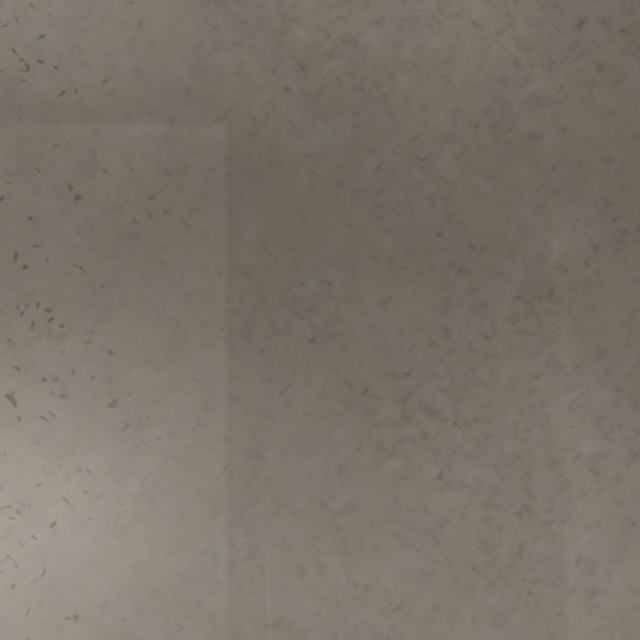
Give the GLSL for this texture, as a Shadertoy shader.

```glsl
// Worn grey-brown stone slab with faint panel seams, a soft glow and clustered dark mottling.

vec3 hash3(vec2 cell) {
    vec3 h = fract(vec3(cell.xyx) * vec3(0.1031, 0.1030, 0.0973));
    h += dot(h, h.yxz + 33.33);
    return fract((h.xxy + h.yzz) * h.zyx);
}

// Cellular noise: soft elongated grains, one at most per cell
float grains(vec2 p, float share, float stretch) {
    vec2 cell = floor(p);
    float sum = 0.0;
    for (int j = -1; j <= 1; j++)
    for (int i = -1; i <= 1; i++) {
        vec2 id = cell + vec2(i, j);
        vec3 rnd = hash3(id);
        vec3 kind = hash3(id + 71.7);
        float angle = (rnd.z - 0.5) * 2.6;
        vec2 d = p - id - rnd.xy;
        d = vec2(d.x * cos(angle) + d.y * sin(angle), d.y * cos(angle) - d.x * sin(angle));
        d *= vec2(2.1, 2.1 * stretch) * (0.85 + 0.5 * kind.y);
        sum += smoothstep(0.0, 0.12, share - kind.x) * (0.4 + 0.6 * kind.z) * exp(-dot(d, d));
    }
    return sum;
}

// Layered sines: broad uneven clouds
float clouds(vec2 p) {
    float sum = 0.0, amp = 0.5;
    for (int i = 0; i < 4; i++) {
        p += 0.7 * sin(p.yx * 1.3 + float(i) * 2.1);
        sum += amp * sin(p.x + 1.7) * sin(p.y + 0.6);
        p = mat2(0.8, 0.6, -0.6, 0.8) * p * 1.8;
        amp *= 0.6;
    }
    return sum;
}

float glow(vec2 uv, vec2 centre, vec2 radius) {
    vec2 d = (uv - centre) / radius;
    return exp(-dot(d, d));
}

void mainImage(out vec4 fragColor, in vec2 fragCoord) {
    vec2 uv = fragCoord / iResolution.xy;
    vec2 warped = uv + 0.005 * vec2(sin(uv.y * 83.0 + uv.x * 31.0), sin(uv.x * 97.0 - uv.y * 23.0))
                + 0.002 * vec2(sin(uv.y * 271.0 - uv.x * 90.0), sin(uv.x * 247.0 + uv.y * 110.0));

    // Broad lighting
    float tone = 0.432 + 0.07 * smoothstep(0.6, 0.05, uv.y);
    tone += 0.125 * glow(uv, vec2(0.0, 0.21), vec2(0.28, 0.27));
    tone += 0.085 * glow(uv, vec2(0.0, 1.0), vec2(0.28, 0.17));
    tone += 0.032 * glow(uv, vec2(0.6, 1.0), vec2(0.3, 0.17));
    tone -= 0.018 * glow(uv, vec2(0.53, 0.66), vec2(0.25, 0.15));
    tone -= 0.014 * glow(uv, vec2(1.0, 0.65), vec2(0.12, 0.3));
    tone += 0.014 * clouds(uv * 11.0);

    // Panels, seams and a scuffed patch
    float panel = smoothstep(0.36, 0.346, uv.x) * smoothstep(0.814, 0.796, uv.y);
    tone += 0.02 * panel;
    tone += 0.008 * panel * smoothstep(0.022, 0.0, abs(uv.y - 0.803)) * smoothstep(0.05, 0.2, uv.x);
    tone += 0.006 * panel * smoothstep(0.335, 0.348, uv.x);
    float seamX = 0.89 - 0.045 * uv.y;
    tone += 0.013 * smoothstep(seamX - 0.008, seamX + 0.008, uv.x) * smoothstep(0.75, 0.6, uv.y)
          * smoothstep(1.05, 0.88, uv.x);
    tone += 0.022 * smoothstep(0.005, 0.0, abs(uv.x - 0.422 + 0.03 * uv.y)) * smoothstep(0.18, 0.04, uv.y);
    vec2 scuff = mat2(0.8, -0.6, 0.6, 0.8) * (warped - vec2(0.885, 0.635));
    tone += 0.024 * glow(scuff, vec2(0.0), vec2(0.06, 0.03));

    // Mottled grain in clusters, strongest at the lower right and along the top
    float cluster = clamp(0.5 + 0.9 * clouds(uv * 17.0 + 8.0), 0.0, 1.0);
    float rough = 0.5 + 0.5 * glow(uv, vec2(0.78, 0.3), vec2(0.28, 0.25))
                + 0.5 * glow(uv, vec2(0.65, 1.0), vec2(0.4, 0.17));
    float blotch = grains(warped * 30.0, 0.65, 1.3) - 0.4;
    float mottle = grains(warped * 56.0 + 13.0, 0.35 + 0.5 * cluster, 1.6) - 0.35;
    float speck = grains(warped * 88.0 + 29.0, 0.3 + 0.4 * cluster, 1.4) - 0.25;
    float pale = grains(warped * 36.0 + 47.0, 0.45, 1.2) - 0.25;
    tone += rough * (0.024 * pale - 0.016 * blotch - 0.040 * mottle - 0.018 * speck);

    // Soft dark flecks, densest near the left edge
    float density = 0.06 + 0.16 * cluster + 0.34 * glow(uv, vec2(0.0, 0.35), vec2(0.18, 0.28))
                  + 0.28 * glow(uv, vec2(0.0, 0.95), vec2(0.14, 0.13));
    float fleck = smoothstep(0.2, 0.9, grains(warped * 56.0 + 91.0, density, 1.8));
    tone -= fleck * mix(0.04, 0.10, smoothstep(0.3, 0.02, uv.x));

    // Warm stone colour with greenish grey and reddish brown patches
    float tint = 0.9 * clouds(uv * 23.0 + 4.0) + 0.7 * pale + 0.5 * mottle + 0.4 * fleck;
    vec3 color = tone - vec3(0.0, 0.03, 0.07);
    color += 0.011 * tint * vec3(-1.0, 0.3, 0.4);
    fragColor = vec4(color, 1.0);
}
```
